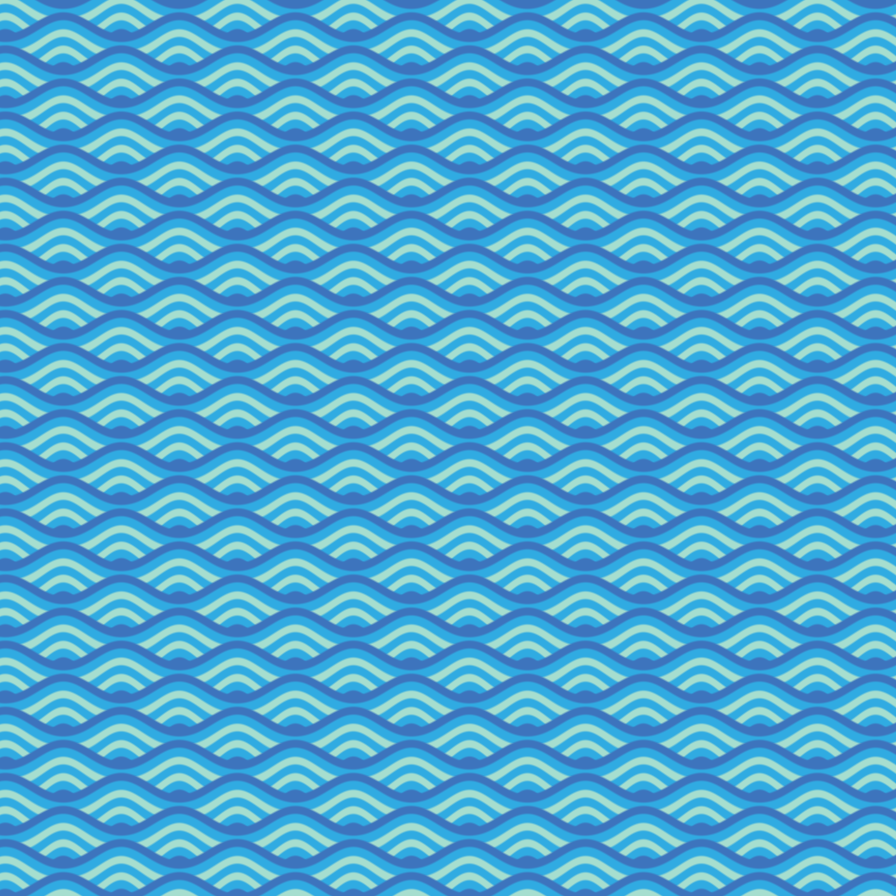
Write a WebGL 1 fragment shader that draws this pattern.

```glsl
precision mediump float;
// Overlapping rows of blue waves with pale green arcs nested under each crest.

uniform vec2 u_resolution;

#define PERIOD 0.1295               // crest spacing, in canvas widths
#define ROW_STEP 0.285              // drop from one row to the next, in periods
#define AMPLITUDE 0.094             // half the wave height, in periods
#define SOFTNESS 0.012              // edge softness, in periods
#define CREST vec2(0.4592, 0.6172)  // position of one crest on the canvas
#define DEEP vec3(0.24, 0.455, 0.74)
#define AZURE vec3(0.19, 0.67, 0.885)
#define MINT vec3(0.65, 0.87, 0.81)

const float TAU = 6.28318;

// Depth below the top edge of a row, measured across the slope.
float depthBelowWave(vec2 p, float row) {
    float phase = TAU * (p.x - 0.5 * row);
    float top = row * ROW_STEP + AMPLITUDE * (1.0 - cos(phase));
    float slope = AMPLITUDE * TAU * sin(phase);
    return (p.y - top) / sqrt(1.0 + slope * slope);
}

float band(float depth, float start, float end, float edge) {
    return smoothstep(start - edge, start + edge, depth)
         - smoothstep(end - edge, end + edge, depth);
}

// Dark rim, two pale arcs on azure, then a dark core.
vec3 waveColor(float depth, float edge) {
    vec3 color = mix(DEEP, AZURE, band(depth, 0.068, 0.429, edge));
    float arcs = band(depth, 0.146, 0.212, edge) + band(depth, 0.287, 0.354, edge);
    return mix(color, MINT, arcs);
}

void main() {
    float canvas = min(u_resolution.x, u_resolution.y);
    vec2 p = (gl_FragCoord.xy / canvas - CREST) / PERIOD;
    p.y = -p.y;
    float edge = max(SOFTNESS, 0.75 / (canvas * PERIOD));

    // Paint the rows downward so that each covers the one above.
    float firstRow = floor(p.y / ROW_STEP) - 1.0;
    vec3 color = AZURE;
    for (int i = 0; i < 3; i++) {
        float depth = depthBelowWave(p, firstRow + float(i));
        color = mix(color, waveColor(depth, edge), smoothstep(-edge, edge, depth));
    }
    gl_FragColor = vec4(color, 1.0);
}
```
